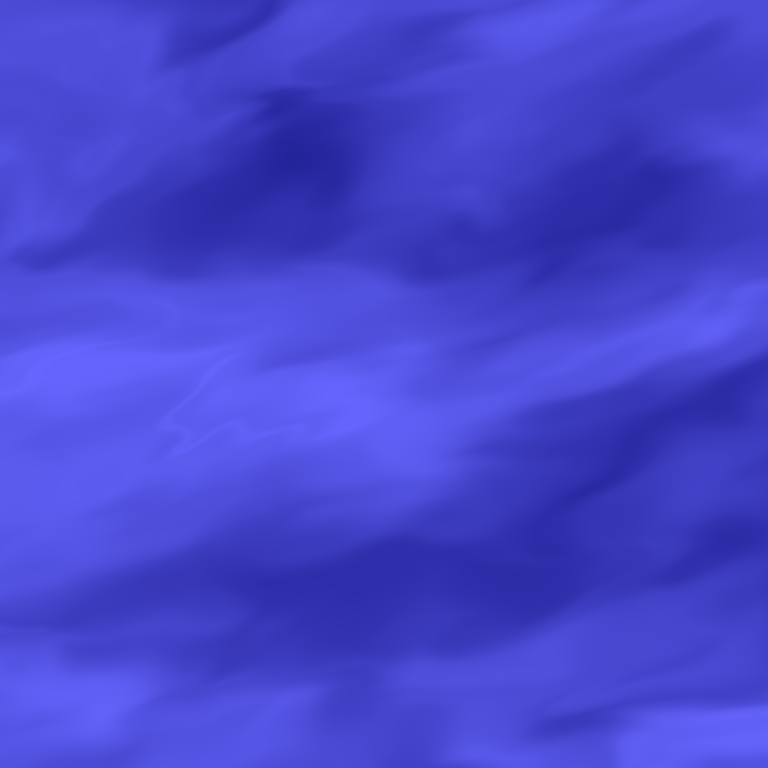
A three.js fragment shader for this texture:

```glsl
// Soft blue mist: wide, slanted wisps of warped noise with sparse faint creases.
varying vec2 vUv;

const vec3 DEEP_BLUE = vec3(0.13, 0.13, 0.59);
const vec3 PALE_BLUE = vec3(0.40, 0.40, 1.00);
const vec2 WISP_DENSITY = vec2(2.6, 5.8);
const float WISP_SLOPE = 0.22;
const float LAYER_GAIN = 0.48;
const float CREASE_STRENGTH = 0.07;
const float CONTRAST = 1.32;
const float BRIGHTNESS = 0.425;

float hash(vec2 cell) {
  vec3 p = fract(vec3(cell.xyx) * 0.1031);
  p += dot(p, p.yzx + 33.33);
  return fract((p.x + p.y) * p.z);
}

// Value noise with quintic blending, from 0 to 1.
float valueNoise(vec2 p) {
  vec2 cell = floor(p);
  vec2 f = fract(p);
  vec2 blend = f * f * f * (f * (f * 6.0 - 15.0) + 10.0);
  float low = mix(hash(cell), hash(cell + vec2(1.0, 0.0)), blend.x);
  float high = mix(hash(cell + vec2(0.0, 1.0)), hash(cell + 1.0), blend.x);
  return mix(low, high, blend.y);
}

// Normalised sum of three octaves, so the finest layer stays soft.
float fbm(vec2 p, float gain) {
  float sum = 0.0;
  float total = 0.0;
  float amplitude = 1.0;
  for (int octave = 0; octave < 3; octave++) {
    sum += amplitude * valueNoise(p);
    total += amplitude;
    amplitude *= gain;
    p = p * 2.03 + vec2(17.3, 9.1);
  }
  return sum / total;
}

// Centred displacement that folds the noise.
vec2 warp(vec2 p, vec2 seed, float gain) {
  return vec2(fbm(p + seed, gain), fbm(p + seed.yx + 31.7, gain)) - 0.5;
}

// Thin lines along the middle level of the noise, shown only in patches.
float creases(vec2 p, float width) {
  float line = 1.0 - smoothstep(0.0, width, abs(valueNoise(p) - 0.5));
  float patches = smoothstep(0.45, 0.85, valueNoise(p * 0.9 + 63.1));
  return line * line * patches;
}

void main() {
  // Stretch sideways and tilt upward to the right.
  vec2 p = vec2(vUv.x, vUv.y - WISP_SLOPE * vUv.x) * WISP_DENSITY + 40.0;

  // Two nested warps shape the curls.
  vec2 drift = warp(p, vec2(5.2, 11.3), LAYER_GAIN);
  vec2 curl = warp(p + 1.3 * drift, vec2(23.7, 2.8), LAYER_GAIN);
  float mist = fbm(p + 1.2 * curl, LAYER_GAIN);
  mist += CREASE_STRENGTH * creases(1.7 * p + 2.4 * curl, 0.2);

  float light = clamp((mist - 0.5) * CONTRAST + BRIGHTNESS, 0.0, 1.0);
  gl_FragColor = vec4(mix(DEEP_BLUE, PALE_BLUE, light), 1.0);
}
```
